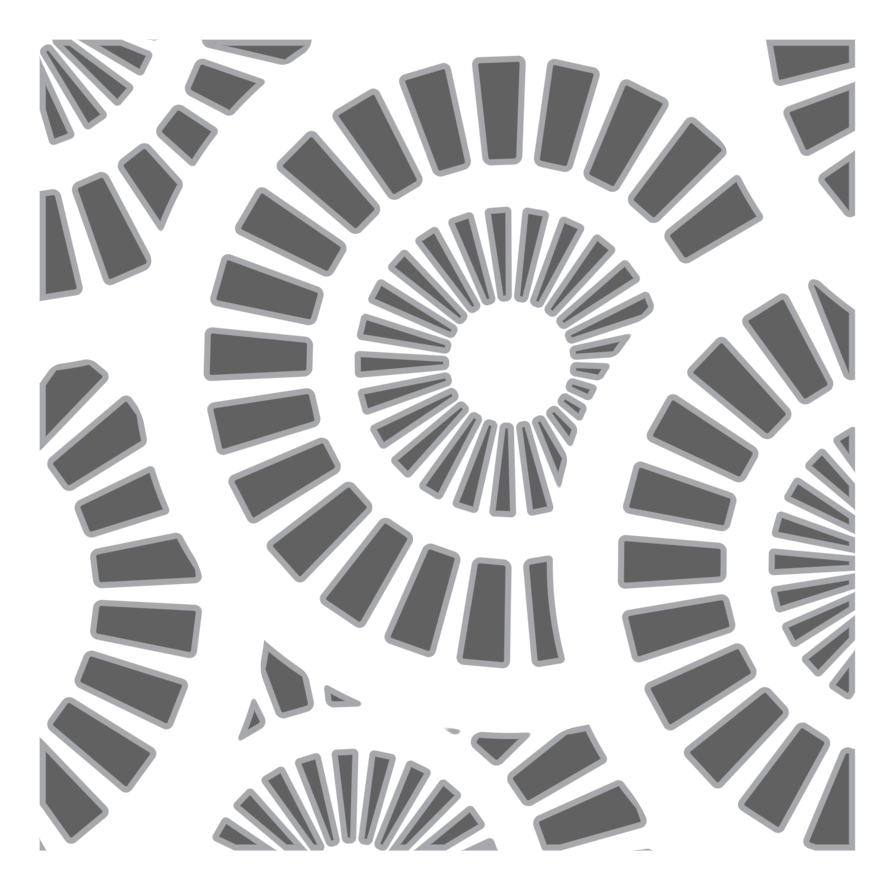
Reproduce this pattern procedurally as a three.js fragment shader.

```glsl
varying vec2 vUv;

// Intersection of two distances with a rounded corner
float roundMax(float a, float b, float radius) {
  vec2 corner = vec2(a, b) + radius;
  return length(max(corner, 0.0)) + min(max(corner.x, corner.y), 0.0) - radius;
}

// Ring of 25 tapered stones, turned by phase in degrees
float stoneRing(vec2 p, float phase, float middle, float halfLength, float widening, float rounding) {
  float stepAngle = radians(14.4);
  float angle = atan(p.y, p.x) - radians(phase);
  angle = mod(angle + 0.5 * stepAngle, stepAngle) - 0.5 * stepAngle;
  vec2 q = length(p) * vec2(cos(angle), sin(angle));
  float side = abs(q.y) - 0.0735 * q.x - widening;
  float ends = abs(q.x - middle) - halfLength;
  return roundMax(side, ends, rounding);
}

// Adds a double ring hidden by the discs laid so far, then lays its own disc
void addRosette(vec2 p, vec2 center, float outerPhase, float innerPhase,
                inout float stones, inout float cover) {
  vec2 q = p - center;
  float rings = stoneRing(q, outerPhase, 0.2806, 0.0606, 0.0055, 0.009);
  // Centers beyond the left border carry only the outer ring
  if (center.x > 0.0) {
    rings = min(rings, stoneRing(q, innerPhase, 0.1204, 0.0527, 0.0026, 0.006));
  }
  stones = min(stones, roundMax(rings, cover, 0.006));
  cover = max(cover, 0.414 - length(q));
}

void main() {
  float stones = 1.0;
  float cover = -1.0;

  // Rosettes from front to back
  addRosette(vUv, vec2(1.195, 0.991), 2.7, 0.0, stones, cover);
  addRosette(vUv, vec2(1.031, 0.370), 6.7, 6.2, stones, cover);
  addRosette(vUv, vec2(0.569, 0.596), 5.7, 8.1, stones, cover);
  addRosette(vUv, vec2(0.010, 1.004), 5.5, 2.5, stones, cover);
  addRosette(vUv, vec2(-0.116, 0.337), 7.2, 0.0, stones, cover);
  addRosette(vUv, vec2(0.393, -0.009), 5.5, 6.3, stones, cover);

  // Square border trims the stones
  vec2 border = abs(vUv - vec2(0.4993, 0.5032)) - vec2(0.455, 0.4525);
  stones = max(stones, max(border.x, border.y));

  // Pale rim around a dark fill on white
  vec3 rimColor = vec3(0.65, 0.66, 0.67);
  vec3 fillColor = vec3(0.38);
  float soft = 0.001;
  vec3 color = mix(rimColor, vec3(1.0), smoothstep(-soft, soft, stones));
  color = mix(fillColor, color, smoothstep(-soft, soft, stones + 0.0068));
  gl_FragColor = vec4(color, 1.0);
}
```
